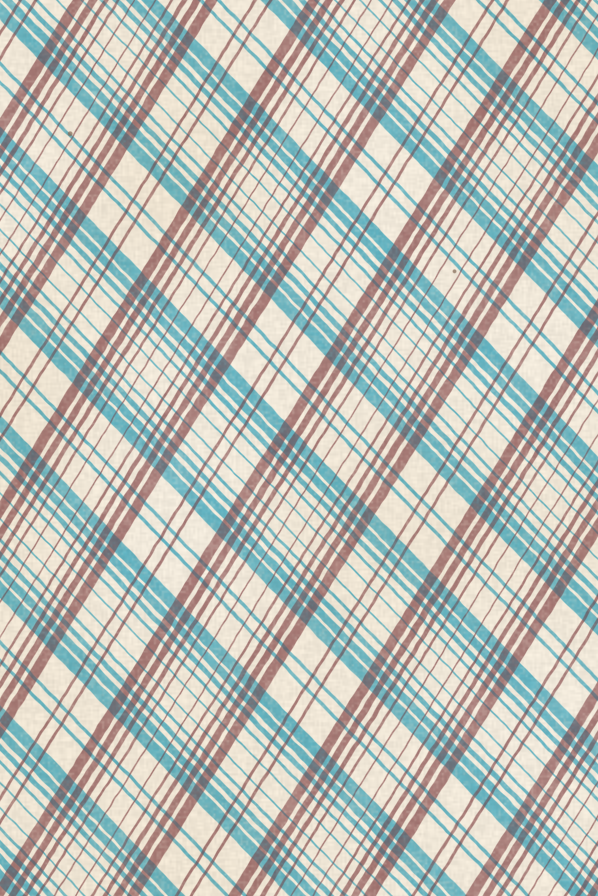
Reproduce this pattern procedurally as a Shadertoy shader.

```glsl
// Diagonal plaid: blue and brown graded stripe bundles printed on cream cloth paper.

const vec3 PAPER = vec3(0.945, 0.915, 0.86);
const vec3 BLUE = vec3(0.37, 0.69, 0.75);
const vec3 BROWN = vec3(0.63, 0.45, 0.44);
const vec3 OVERLAP = vec3(0.41, 0.42, 0.46);

// Stripe offsets from the bundle centre and their widths, in periods
const int STRIPES = 6;
const float OFFSETS[STRIPES] = float[](0.045, 0.115, 0.168, 0.222, 0.285, 0.468);
const float WIDTHS[STRIPES] = float[](0.007, 0.012, 0.021, 0.033, 0.050, 0.014);

float hash(vec2 cell) {
    vec3 q = fract(vec3(cell.xyx) * 0.1031);
    q += dot(q, q.yzx + 33.33);
    return fract((q.x + q.y) * q.z);
}

float valueNoise(vec2 p) {
    vec2 cell = floor(p), f = fract(p);
    f = f * f * (3.0 - 2.0 * f);
    float low = mix(hash(cell), hash(cell + vec2(1, 0)), f.x);
    float high = mix(hash(cell + vec2(0, 1)), hash(cell + 1.0), f.x);
    return mix(low, high, f.y);
}

// Mirrored bundle: heavy outer stripes, fine inner ones, a thin pair in the gap
float stripeBundle(float phase, float widthScale, float blur) {
    float side = abs(fract(phase + 0.5) - 0.5);
    float ink = 0.0;
    for (int i = 0; i < STRIPES; i++) {
        float edge = abs(side - OFFSETS[i]) - 0.5 * WIDTHS[i] * widthScale;
        ink = max(ink, 1.0 - smoothstep(-blur, blur, edge));
    }
    return ink;
}

// Phase along one stripe family, with slightly uneven print edges
float stripePhase(vec2 p, vec2 gradient, float start, float period, float seed) {
    float wobble = valueNoise(p * 110.0 + seed) - 0.5;
    float drift = valueNoise(p * 4.0 + seed) - 0.5;
    return (dot(p, gradient) - start) / period + 0.005 * wobble + 0.012 * drift;
}

// Patchy ink coverage
float inkWear(vec2 p, float seed) {
    float broad = valueNoise(p * 28.0 + seed);
    float fine = valueNoise(p * 330.0 + seed);
    return 1.0 - 0.13 * broad - 0.22 * fine * fine;
}

// Sparse small stains
float specks(vec2 p, float scale, float blur) {
    vec2 cell = floor(p * scale);
    vec2 centre = 0.2 + 0.6 * vec2(hash(cell + 17.0), hash(cell + 53.0));
    float d = length(fract(p * scale) - centre) / scale;
    float radius = mix(0.0012, 0.0028, hash(cell + 91.0));
    return step(0.97, hash(cell)) * (1.0 - smoothstep(radius - blur, radius + blur, d));
}

void mainImage(out vec4 fragColor, in vec2 fragCoord) {
    // Height is one unit, y measured downward from the top
    vec2 p = vec2(fragCoord.x, iResolution.y - fragCoord.y) / iResolution.y;
    float blur = 0.5 / iResolution.y + 0.0004;

    // Two stripe families
    vec2 blueGradient = vec2(-1.03, 1.0);
    vec2 brownGradient = vec2(1.0, 0.617);
    float bluePeriod = 0.322;
    float brownPeriod = 0.264;
    float bluePhase = stripePhase(p, blueGradient, 0.2435, bluePeriod, 11.0);
    float brownPhase = stripePhase(p, brownGradient, 0.426, brownPeriod, 47.0);
    float blueInk = stripeBundle(bluePhase, 1.18, blur * length(blueGradient) / bluePeriod);
    float brownInk = stripeBundle(brownPhase, 1.03, blur * length(brownGradient) / brownPeriod);
    blueInk *= inkWear(p, 5.0);
    brownInk *= inkWear(p, 71.0);

    // Overprint the inks
    vec3 color = mix(mix(PAPER, BLUE, blueInk), mix(BROWN, OVERLAP, blueInk), brownInk);

    // Woven grain, soft discolouring and stains
    float weave = valueNoise(p * vec2(420.0, 130.0)) + valueNoise(p * vec2(130.0, 420.0)) - 1.0;
    float stain = valueNoise(p * 5.0 + 23.0);
    color *= 1.0 + 0.045 * weave;
    color *= mix(vec3(1.0), vec3(0.985, 0.97, 0.945), stain);
    color = mix(color, vec3(0.50, 0.40, 0.32), 0.7 * specks(p, 9.0, blur));

    fragColor = vec4(clamp(color, 0.0, 1.0), 1.0);
}
```
